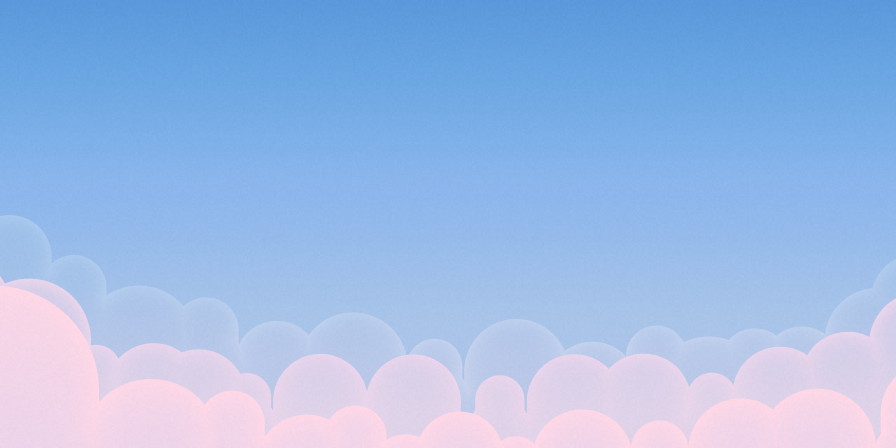
This background is drawn by a WebGL 1 fragment shader. Its source:

```glsl
precision highp float;
// Three banks of soft pastel clouds framing a clear blue sky.

uniform vec2 u_resolution;

const float PI = 3.14159;
const vec3 SKY_TOP = vec3(0.355, 0.595, 0.86);
const vec3 SKY_HIGH = vec3(0.415, 0.65, 0.885);
const vec3 SKY_MID = vec3(0.54, 0.71, 0.925);
const vec3 SKY_LOW = vec3(0.665, 0.77, 0.91);

float hash(vec2 cell) {
  vec3 q = fract(vec3(cell.xyx) * 0.1031);
  q += dot(q, q.yzx + 33.33);
  return fract((q.x + q.y) * q.z);
}

float bump(float x, float center, float width) {
  float t = (x - center) / width;
  return exp(-t * t);
}

// Distance to a round cloud top whose base widens downward.
float puff(vec2 p, float x, float top, float radius) {
  vec2 q = p - vec2(x, top - radius);
  float flare = 0.6 * min(q.y + 0.4 * radius, 0.0);
  return length(vec2(q.x, max(q.y, 0.0))) - radius + flare;
}

// Each bank is a row of puffs along a valley, with larger puffs at its ends.
float backBank(vec2 p) {
  float d = min(puff(p, 195.8, 35.7, 11.7), puff(p, 204.4, 43.2, 9.9));
  for (int n = 0; n < 13; n++) {
    float i = float(n);
    float x = 2.1 + 14.3 * i + 16.1 * bump(i, 8.5, 3.3);
    float valley = 25.3 + 28.5 * exp(-x / 34.0) + 22.0 * exp((x - 204.4) / 10.4);
    float top = valley - 2.6 * cos(PI * i) * bump(i, 6.5, 3.5);
    float radius = 9.6 + 3.4 * cos(2.33 * (i - 2.0));
    d = min(d, puff(p, x, top, radius));
  }
  return d;
}

float middleBank(vec2 p) {
  float d = min(puff(p, -7.8, 42.2, 9.9), puff(p, 6.5, 37.8, 13.8));
  d = min(d, puff(p, 205.7, 34.9, 11.7));
  for (int n = 0; n < 12; n++) {
    float i = float(n);
    float wave = cos(2.0 * PI * i / 3.0);
    float x = 22.1 + 15.2 * i - 13.0 * bump(i, 3.3, 1.9);
    float valley = 19.3 + 6.5 * exp((22.1 - x) / 13.0) + 16.0 * exp((x - 205.7) / 14.3);
    d = min(d, puff(p, x, valley - 3.1 * wave, 8.9 - 3.4 * wave));
  }
  return d;
}

float frontBank(vec2 p) {
  float d = min(puff(p, -1.3, 36.2, 23.4), puff(p, 208.3, 19.5, 11.7));
  for (int n = 0; n < 11; n++) {
    float i = float(n);
    float x = 33.1 + 15.08 * i + 5.7 * bump(i, 1.8, 1.2) - 8.9 * bump(i, 6.6, 2.5);
    float valley = 5.2 + 0.363 * (i - 5.3) * (i - 5.3);
    float top = valley - 2.9 * cos(PI * i) * sin(PI * i / 10.0);
    float side = (i - 5.0) * (i - 5.0) / 25.0;
    float radius = 8.3 + 2.9 * cos(2.618 * (i - 2.2)) + 4.7 * side * side;
    d = min(d, puff(p, x, top, radius));
  }
  return d;
}

vec3 skyColor(float y) {
  vec3 color = mix(SKY_LOW, SKY_MID, smoothstep(22.0, 64.0, y));
  color = mix(color, SKY_HIGH, clamp((y - 60.0) / 24.0, 0.0, 1.0));
  return mix(color, SKY_TOP, clamp((y - 84.0) / 16.0, 0.0, 1.0));
}

// Lays a bank over the scene, with a light rim fading inward.
vec3 layBank(vec3 scene, float d, vec3 body, vec3 rim, float fade, float pixel) {
  vec3 cloud = mix(body, rim, exp(min(d, 0.0) / fade));
  return mix(scene, cloud, clamp(0.5 - d / pixel, 0.0, 1.0));
}

void main() {
  // Canvas height spans 100 units.
  float pixel = 100.0 / u_resolution.y;
  vec2 p = gl_FragCoord.xy * pixel;
  p.x *= 2.0 * u_resolution.y / u_resolution.x;

  vec3 color = skyColor(p.y);

  vec3 backBody = mix(vec3(0.73, 0.785, 0.91), vec3(0.61, 0.745, 0.91), smoothstep(12.0, 50.0, p.y));
  color = layBank(color, backBank(p), backBody, backBody + vec3(0.06, 0.045, 0.02), 2.2, pixel);

  vec3 middleBody = mix(vec3(0.87, 0.825, 0.91), vec3(0.79, 0.795, 0.91), smoothstep(5.0, 32.0, p.y));
  color = layBank(color, middleBank(p), middleBody, vec3(0.92, 0.835, 0.92), 3.0, pixel);

  vec3 frontBody = mix(vec3(0.93, 0.83, 0.915), vec3(0.96, 0.835, 0.905), smoothstep(0.0, 32.0, p.y));
  color = layBank(color, frontBank(p), frontBody, vec3(1.0, 0.845, 0.9), 4.0, pixel);

  // Faint paper grain.
  color += 0.012 * (hash(floor(p * 2.56)) - 0.5);
  gl_FragColor = vec4(color, 1.0);
}
```
